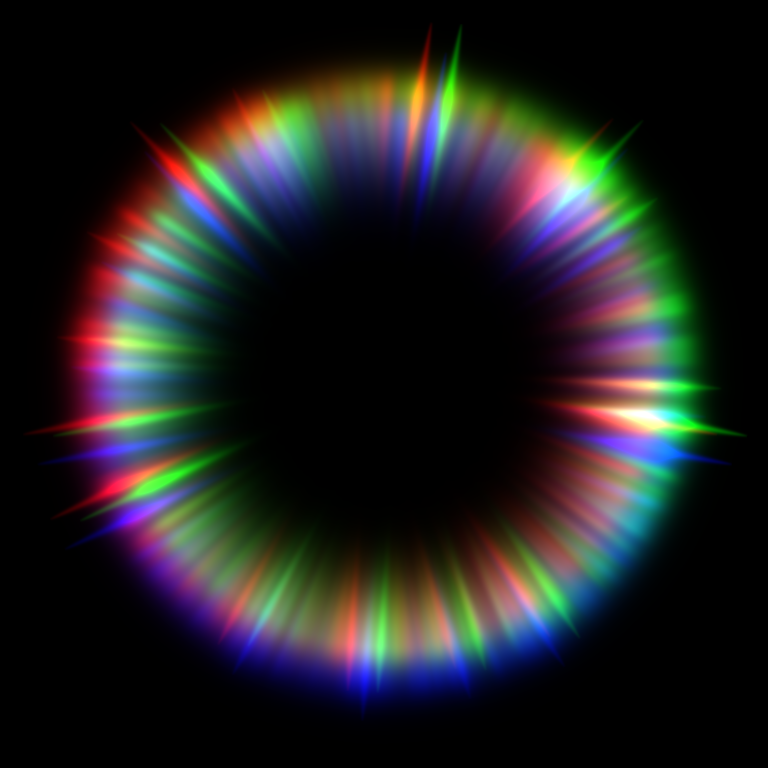
A Shadertoy shader for this background:

```glsl
#define RING_RADIUS 0.358
#define INNER_FADE 0.082
#define OUTER_FADE 0.034
#define BASE_LIGHT 0.27
#define STREAK_LIGHT 0.33
#define RAY_LIGHT 0.62
#define SPIKE_WIDTH 1.1
#define RED_SHIFT vec2(-0.018, 0.018)
#define GREEN_SHIFT vec2(0.021, 0.016)
#define BLUE_SHIFT vec2(0.001, -0.021)

// Main rays: angle in degrees, half width in degrees, strength
const int RAY_COUNT = 15;
const vec3 RAYS[RAY_COUNT] = vec3[RAY_COUNT](
    vec3(34.0, 1.6, 0.30), vec3(46.0, 5.0, 0.55), vec3(80.0, 2.6, 0.90),
    vec3(116.0, 4.0, 0.35), vec3(134.0, 2.4, 0.52), vec3(154.0, 3.0, 0.36),
    vec3(174.0, 4.0, 0.36), vec3(190.5, 2.2, 0.60), vec3(205.0, 2.2, 0.60),
    vec3(241.0, 4.0, 0.35), vec3(266.0, 4.0, 0.40), vec3(286.0, 2.0, 0.28),
    vec3(304.0, 6.0, 0.40), vec3(349.5, 3.2, 1.00), vec3(357.0, 1.2, 0.40));

float hash(float n) {
    return fract(sin(n * 127.1) * 43758.5453);
}

// Smooth noise around the circle, closed after the given number of cells
float angularNoise(float turn, float cells, float seed) {
    float x = turn * cells;
    float cell = floor(x);
    float t = smoothstep(0.0, 1.0, x - cell);
    float a = hash(mod(cell, cells) + seed);
    float b = hash(mod(cell + 1.0, cells) + seed);
    return mix(a, b, t);
}

float bell(float x) {
    return exp(-x * x);
}

// Light of one ring with streaks, broad rays and pointed spikes
float burst(vec2 p) {
    float r = length(p);
    float turn = fract(atan(p.y, p.x) / 6.2831853);
    float degrees360 = turn * 360.0;

    float d = r - RING_RADIUS;
    float inside = bell(min(d, 0.0) / INNER_FADE) * smoothstep(0.13, 0.25, r);
    float ring = inside * bell(max(d, 0.0) / OUTER_FADE);

    // Fine radial streaks, softened outside the ring
    float streaks = 0.35 * angularNoise(turn, 37.0, 11.0)
                  + 0.35 * angularNoise(turn, 83.0, 59.0)
                  + 0.30 * angularNoise(turn, 171.0, 173.0);
    streaks = mix(streaks, 0.5, smoothstep(0.01, 0.06, d));
    float light = ring * (BASE_LIGHT + STREAK_LIGHT * streaks * streaks * 2.0);

    for (int i = 0; i < RAY_COUNT; i++) {
        vec3 ray = RAYS[i];
        float away = mod(degrees360 - ray.x + 180.0, 360.0) - 180.0;
        float broad = bell(away / ray.y) * (0.55 + 0.9 * streaks);
        light += RAY_LIGHT * ray.z * ring * broad;

        // Each spike narrows toward its tip
        float tip = mix(0.405, 0.46, smoothstep(0.3, 0.6, ray.z));
        float taper = clamp((tip - r) / (tip - RING_RADIUS), 0.0, 1.0);
        float spike = bell(away / (SPIKE_WIDTH * (0.2 + 0.8 * taper)));
        light += 0.65 * ray.z * inside * spike * sqrt(taper);
    }

    // Faint haze around the rim
    float haze = 0.05 * exp(-max(d, 0.0) / 0.035) * inside;
    return light + haze * smoothstep(0.48, 0.40, r);
}

void mainImage(out vec4 fragColor, in vec2 fragCoord) {
    vec2 p = (fragCoord - 0.5 * iResolution.xy) / min(iResolution.x, iResolution.y);

    // The same burst, displaced for each colour channel
    vec3 color = vec3(burst(p - RED_SHIFT),
                      burst(p - GREEN_SHIFT),
                      burst(p - BLUE_SHIFT));
    fragColor = vec4(clamp(color, 0.0, 1.0), 1.0);
}
```
